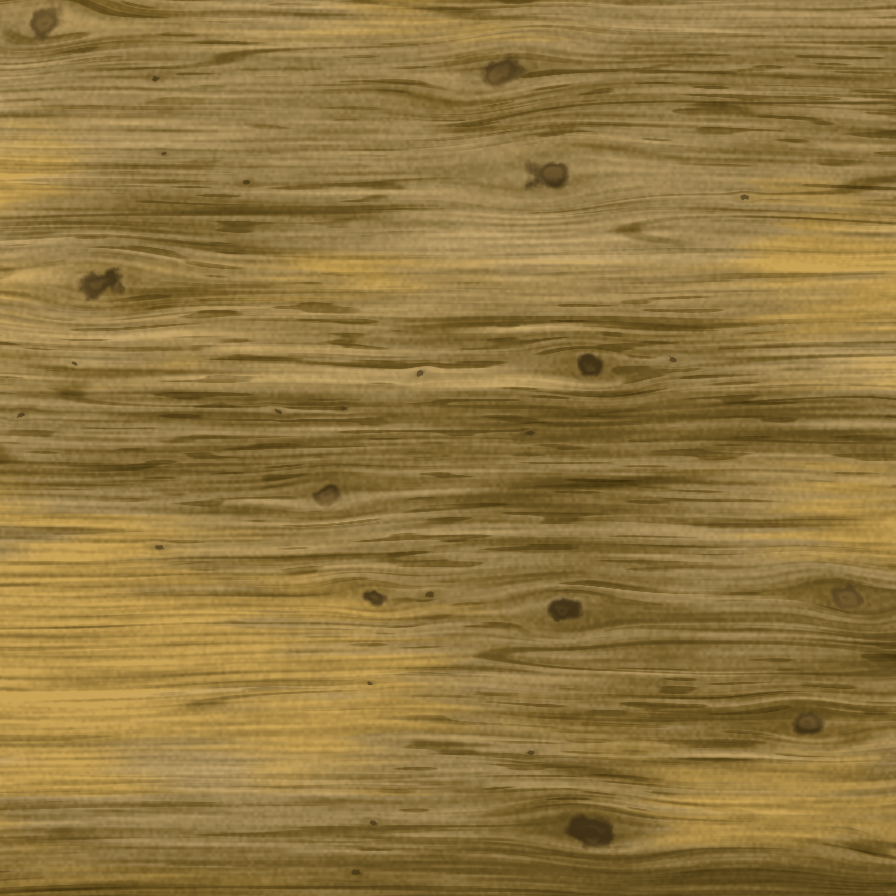
Write a three.js fragment shader that draws this texture.

```glsl
// Weathered pine planks with fine horizontal grain, honey patches and scattered knots.
#define PLANK_ROWS 9.0
#define KNOT_CELLS vec2(4.0, 8.0)
#define KNOT_RADIUS 0.022
#define KNOT_CHANCE 0.36
#define PIN_CELLS vec2(9.0, 16.0)
#define PIN_RADIUS 0.004
#define PIN_CHANCE 0.07
#define STREAK_SCALE vec2(3.2, 88.0)
#define RING_LINES 88.0
#define STREAK_CONTRAST 1.1
#define BASE_TONE 0.69

varying vec2 vUv;

const vec3 GREY_DARK = vec3(0.42, 0.345, 0.18);
const vec3 GREY_LIGHT = vec3(0.71, 0.60, 0.39);
const vec3 HONEY_DARK = vec3(0.42, 0.33, 0.13);
const vec3 HONEY_LIGHT = vec3(0.73, 0.59, 0.30);
const vec3 KNOT_DARK = vec3(0.23, 0.175, 0.075);
const vec3 KNOT_BROWN = vec3(0.45, 0.35, 0.18);
const float TAU = 6.28318;

float hash(vec2 p) {
  vec3 q = fract(vec3(p.xyx) * 0.1031);
  q += dot(q, q.yzx + 33.33);
  return fract((q.x + q.y) * q.z);
}

// One row of noise; every row starts at its own offset, so no lattice shows.
float rowNoise(float x, float row, float edge) {
  x += 7.0 * hash(vec2(row, 91.0));
  float cell = floor(x);
  float f = smoothstep(0.5 - edge, 0.5 + edge, x - cell);
  return mix(hash(vec2(cell, row)), hash(vec2(cell + 1.0, row)), f);
}

// Small edge widths turn the noise into flat boards with soft borders.
float blockNoise(vec2 p, vec2 edge) {
  float row = floor(p.y);
  float f = smoothstep(0.5 - edge.y, 0.5 + edge.y, p.y - row);
  return mix(rowNoise(p.x, row, edge.x), rowNoise(p.x, row + 1.0, edge.x), f);
}

float noise(vec2 p) {
  return blockNoise(p + 40.0, vec2(0.5));
}

float fbm(vec2 p) {
  float sum = 0.0;
  float weight = 0.533;
  for (int i = 0; i < 4; i++) {
    sum += weight * noise(p);
    p = p * 2.03 + vec2(17.3, 9.1);
    weight *= 0.5;
  }
  return sum;
}

// Cellular scatter of knots: x = grain bend, y = core, z = halo, w = ring shade.
vec4 knotField(vec2 p, vec2 cells, float radius, float chance) {
  vec4 field = vec4(0.0);
  vec2 home = floor(p * cells);
  float rough = 1.1 * (fbm(p * 1.2 / radius) - 0.5);
  for (int j = -1; j <= 1; j++) {
    for (int i = -1; i <= 1; i++) {
      vec2 cell = home + vec2(float(i), float(j));
      float present = step(hash(cell + 71.0), chance);
      vec2 jitter = vec2(hash(cell + 13.0), hash(cell + 29.0));
      vec2 d = p - (cell + 0.2 + 0.6 * jitter) / cells;
      vec2 q = d / (radius * mix(0.6, 1.15, hash(cell + 53.0)));
      q.y += 0.6 * (jitter.x - 0.5) * q.x;
      float r = length(q * vec2(0.78, 1.15)) + rough;
      vec2 wide = q * vec2(0.26, 0.55);
      float flow = exp(-dot(wide, wide));
      float halo = exp(-2.0 * dot(wide, wide));
      field.x -= present * 0.82 * d.y * flow;
      field.y = max(field.y, present * (1.0 - smoothstep(0.55, 1.05, r)));
      field.z = max(field.z, present * halo);
      field.w += present * halo * sin(r * 8.0);
    }
  }
  return field;
}

void main() {
  vec2 p = vUv;
  vec4 knot = knotField(p, KNOT_CELLS, KNOT_RADIUS, KNOT_CHANCE);
  vec4 pin = knotField(p + 3.0, PIN_CELLS, PIN_RADIUS, PIN_CHANCE);

  // Grain height flows around knots and wanders slowly along the board.
  float wander = 0.020 * noise(p * vec2(2.5, 9.0)) + 0.003 * noise(p * vec2(9.0, 22.0));
  vec2 grain = vec2(p.x, p.y + knot.x + pin.x + wander);
  float streak = fbm(grain * STREAK_SCALE);
  float fine = noise(grain * vec2(11.0, 240.0));

  // Boards of uneven height with ragged ends.
  float row = p.y * PLANK_ROWS + 0.5 * sin(p.y * 13.0);
  float plank = blockNoise(vec2(p.x * 1.4 + 0.4 * (streak - 0.5), row), vec2(0.07, 0.025));

  // Large patches: grey weathering towards the right, honey wood elsewhere.
  float patches = fbm(p * vec2(2.2, 8.0) + 11.0) + 0.5 * (streak - 0.5);
  float weather = smoothstep(0.48, 0.64, patches + 0.16 * (p.x - 0.5));
  float honey = fbm(p * vec2(2.8, 10.0) + 31.0) + 0.5 * (plank - 0.5) + 0.3 * (streak - 0.5);
  honey = smoothstep(0.46, 0.68, honey) * (1.0 - 0.75 * weather);

  // Thin growth lines, contour hairlines, short cracks and long dark veins.
  float phase = grain.y * RING_LINES + 2.2 * noise(grain * vec2(1.5, 14.0));
  float ring = pow(0.5 + 0.5 * sin(TAU * phase), 3.0) - 0.3;
  float ringArea = smoothstep(0.35, 0.65, noise(p * vec2(2.0, 7.0) + 23.0));
  float contour = abs(noise(grain * vec2(2.2, 40.0) + 83.0) - 0.5);
  float hairline = 1.0 - smoothstep(0.015, 0.065, contour);
  float hairArea = smoothstep(0.4, 0.75, noise(grain * vec2(4.0, 26.0) + 5.0));
  float crack = smoothstep(0.70, 0.84, noise(grain * vec2(17.0, 210.0) + 7.0));
  float vein = smoothstep(0.62, 0.70, fbm(grain * vec2(2.4, 85.0) + 61.0));

  // Calm wood carries faint streaks, weathered wood strong ones.
  float contrast = STREAK_CONTRAST * mix(0.75, 1.2, weather);
  float tone = BASE_TONE + contrast * (streak - 0.5) + 0.52 * (fine - 0.5);
  tone += 0.36 * (plank - 0.5) + 0.55 * (fbm(p * vec2(1.6, 7.0) + 3.0) - 0.5);
  tone += 0.14 * honey - 0.24 * weather - 0.30 * ring * ringArea * (1.0 - 0.7 * weather);
  tone -= crack * mix(0.10, 0.50, weather) + 0.32 * vein + 0.50 * hairline * hairArea;
  tone += 0.24 * (noise(p * 240.0) - 0.5) + 0.24 * (p.y - 0.5) - 0.08 * (p.x - 0.5);
  tone -= 0.36 * (1.0 - smoothstep(0.01, 0.08, p.y));
  tone += 0.07 * knot.w - 0.20 * knot.z - 0.25 * pin.z;
  tone = clamp(mix(tone, max(tone, 0.0), 0.4), -0.55, 1.2);

  float warmth = clamp(honey + 0.8 * (1.0 - smoothstep(0.1, 0.6, tone)), 0.0, 1.0);
  vec3 color = mix(mix(GREY_DARK, GREY_LIGHT, tone), mix(HONEY_DARK, HONEY_LIGHT, tone), warmth);

  // Knot hearts.
  float heartTone = 0.4 + 0.2 * knot.w + 2.6 * (streak - 0.5) + 0.5 * (fine - 0.5);
  vec3 heart = mix(KNOT_DARK, KNOT_BROWN, clamp(heartTone, 0.0, 1.0));
  color = mix(color, heart, 0.85 * knot.y);
  color = mix(color, KNOT_DARK, 0.6 * pin.y);
  gl_FragColor = vec4(color, 1.0);
}
```
